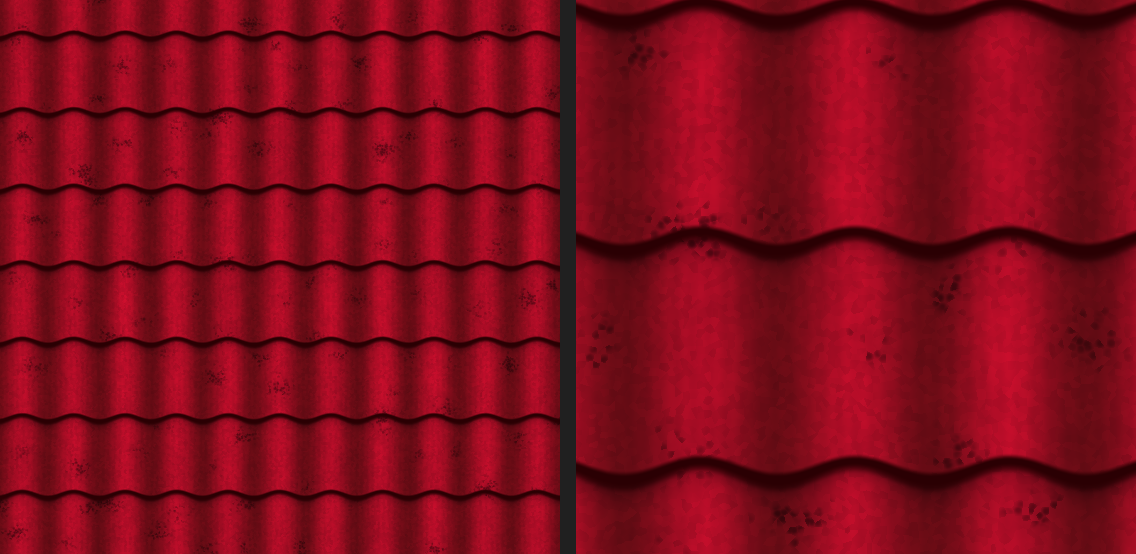
Left: the whole. Right: its middle third, enlarged.
This texture is drawn by a Shadertoy shader. Its source:

```glsl
const vec2 TILES = vec2(10.88, 7.238);     // repeats across and down
const vec2 OFFSET = vec2(0.067, 0.229);    // phase of the tile grid
const float TILE_ASPECT = 1.49;            // tile height over width
const float WAVE_HEIGHT = 0.041;           // in tile heights
const float LINE_HALF = 0.029;
const float UPPER_BLUR = 0.015;            // softness above the gap
const float LOWER_BLUR = 0.026;            // softness below the gap
const float SHADOW_LENGTH = 0.045;
const float SHADOW_DEPTH = 0.45;
const float TILE_VARIATION = 0.08;
const float SWAY = 0.09;                   // uneven profile between tiles
const float STREAK = 0.035;
const float MOTTLE = 0.045;
const float GRAIN = 0.11;
const float GRAIN_SCALE = 21.0;            // grains per tile width
const float STAIN_SCALE = 1.05;            // stain cells per tile width
const float SPECK_DARKNESS = 0.40;
const float SMUDGE_DARKNESS = 0.20;
const vec3 CREST = vec3(0.705, 0.050, 0.155);
const vec3 VALLEY = vec3(0.405, 0.045, 0.080);
const vec3 GAP = vec3(0.165, 0.000, 0.010);
const float TAU = 6.2831853;

vec3 hash3(vec2 p) {
    vec3 q = fract(p.xyx * vec3(0.1031, 0.1030, 0.0973));
    q += dot(q, q.yxz + 33.33);
    return fract((q.xxy + q.yzz) * q.zyx);
}

// Distance to the nearest cell point, and that cell's random value
vec2 cellular(vec2 p) {
    vec2 cell = floor(p);
    vec2 nearest = vec2(9.0, 0.0);
    for (int j = -1; j <= 1; j++)
    for (int i = -1; i <= 1; i++) {
        vec2 id = cell + vec2(i, j);
        vec3 h = hash3(id + 71.0);
        float d = length(id + h.xy - p);
        if (d < nearest.x) nearest = vec2(d, h.z);
    }
    return nearest;
}

// Slow tonal drift from layered sines
float mottle(vec2 p) {
    float sum = 0.0;
    float weight = 0.5;
    for (int i = 0; i < 4; i++) {
        sum += weight * sin(p.x + 1.7 * sin(p.y)) * sin(p.y + 1.3 * sin(p.x));
        p = mat2(1.5, 1.2, -1.2, 1.5) * p + 2.3;
        weight *= 0.6;
    }
    return sum;
}

// Wide faint patches (x) and their rare dark cores (y)
vec2 stainCover(vec2 p) {
    vec2 cell = floor(p);
    vec2 cover = vec2(0.0);
    for (int j = -1; j <= 1; j++)
    for (int i = -1; i <= 1; i++) {
        vec2 id = cell + vec2(i, j);
        vec3 place = hash3(id + 13.0);
        vec3 look = hash3(id + 157.0);
        vec2 d = (id + place.xy - p) / mix(vec2(0.18, 0.16), vec2(0.46, 0.36), look.xy);
        float r2 = dot(d, d);
        float strength = mix(0.25, 1.0, look.z);
        cover = max(cover, strength * vec2(exp(-1.6 * r2), look.z * look.z * exp(-9.0 * r2)));
    }
    return cover;
}

void mainImage(out vec4 fragColor, in vec2 fragCoord) {
    vec2 grid = fragCoord / iResolution.xy * TILES + OFFSET;
    vec2 surface = grid * vec2(1.0, TILE_ASPECT);
    vec2 pixel = TILES / iResolution.xy;

    // Rounded tile profile with a wavy lower edge
    float wave = -cos(TAU * grid.x);
    float rowPos = grid.y - WAVE_HEIGHT * wave;
    float edge = fract(rowPos + 0.5) - 0.5;
    float height = 0.5 + 0.5 * wave;
    vec3 tile = hash3(floor(vec2(grid.x, rowPos)) + 5.0);
    float light = height + SWAY * sin(TAU * grid.x) * (tile.y - 0.4);
    vec3 color = mix(VALLEY, CREST, clamp(light, 0.0, 1.0));
    color *= 1.0 + TILE_VARIATION * (tile.x - 0.5) * height;

    // Faint vertical streaks, mottling and fine grain
    float row = floor(rowPos);
    float streak = sin(grid.x * 23.0 + row * 2.1) * sin(grid.x * 37.0 - row * 1.3 + sin(grid.y * 2.0));
    vec2 grain = cellular(surface * GRAIN_SCALE);
    color *= 1.0 + STREAK * streak + MOTTLE * mottle(surface * 5.0) + GRAIN * (grain.y - 0.5);

    // Ragged stains: soft specks scattered through a faint smudge
    vec2 warp = 0.10 * vec2(mottle(surface * 9.0), mottle(surface.yx * 9.0 + 4.0));
    vec2 cover = stainCover(surface * STAIN_SCALE + warp);
    float blur = 0.40 + GRAIN_SCALE * pixel.x;
    float chosen = smoothstep(0.0, 0.35, 0.15 + 0.6 * cover.x + 0.5 * cover.y - grain.y);
    float speck = chosen * (1.0 - smoothstep(0.70 - blur, 0.70 + 0.3 * blur, grain.x));
    color *= 1.0 - SPECK_DARKNESS * speck * smoothstep(0.05, 0.9, cover.x + 0.4 * cover.y);
    color *= 1.0 - SMUDGE_DARKNESS * (0.3 * cover.x + cover.y);

    // Shadow cast below the edge, then the dark gap
    float shadow = exp(-max(-edge - LINE_HALF, 0.0) / SHADOW_LENGTH) * step(edge, 0.0);
    color *= 1.0 - SHADOW_DEPTH * shadow * mix(1.0, 0.7, height);
    float softness = max(edge > 0.0 ? UPPER_BLUR : LOWER_BLUR, pixel.y);
    float reach = LINE_HALF * mix(1.12, 0.92, height);
    float gap = 1.0 - smoothstep(reach - softness, reach + softness, abs(edge));
    color = mix(color, GAP, gap);

    fragColor = vec4(color, 1.0);
}
```
